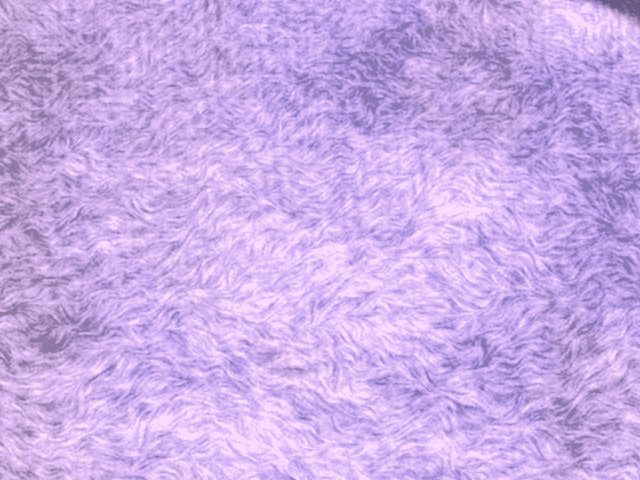
A Shadertoy shader for this texture:

```glsl
// Soft lilac plush fur with short ruffled strands and broad patches of light.
#define STRAND_FREQ 190.0
#define LOCK_FREQ 62.0
#define STRAND_GAIN 1.25
#define LOCK_GAIN 0.42
#define TUFT_GAIN 0.60
#define GRAIN_GAIN 0.34
#define STRAND_REACH 0.0115
#define BASE_LIGHT 0.51
#define STEPS 5

const vec3 SHADE = vec3(0.54, 0.46, 0.71);
const vec3 VIOLET = vec3(0.68, 0.58, 0.87);
const vec3 LILAC = vec3(0.80, 0.68, 0.95);
const vec3 PINK = vec3(0.88, 0.75, 0.975);
const vec3 SHEEN = vec3(0.98, 0.86, 1.0);
const vec3 WARM_GREY = vec3(1.04, 1.03, 0.92);

float hash(vec2 p) {
    return fract(sin(dot(p, vec2(127.1, 311.7))) * 43758.5453);
}

float noise(vec2 p) {
    vec2 i = floor(p), f = fract(p);
    f = f * f * (3.0 - 2.0 * f);
    vec2 e = vec2(0.0, 1.0);
    return mix(mix(hash(i), hash(i + e.yx), f.x),
               mix(hash(i + e.xy), hash(i + e.yy), f.x), f.y);
}

float fbm(vec2 p) {
    float sum = 0.0, amp = 0.5;
    for (int i = 0; i < 4; i++) {
        sum += amp * noise(p);
        p = mat2(1.6, 1.2, -1.2, 1.6) * p + 7.3;
        amp *= 0.5;
    }
    return sum / 0.9375;
}

// Direction in which the pile is brushed, ruffled at small scale
vec2 combing(vec2 p) {
    float angle = mix(0.35, -0.45, p.x / 1.33)
                + 1.2 * (noise(p * 4.0 + 4.0) - 0.5)
                + 1.5 * (noise(p * 14.0) - 0.5)
                + 1.8 * (noise(p * 36.0 + 9.0) - 0.5);
    return vec2(cos(angle), sin(angle));
}

float fibres(vec2 p) {
    return STRAND_GAIN * (noise(p * STRAND_FREQ) - 0.5)
         + LOCK_GAIN * (noise(p * LOCK_FREQ + 31.0) - 0.5);
}

// Average the fibres along the curved combing direction
float fur(vec2 p, float reach) {
    float sum = fibres(p);
    vec2 ahead = p, behind = p;
    for (int i = 0; i < STEPS; i++) {
        ahead += combing(ahead) * reach / float(STEPS);
        behind -= combing(behind) * reach / float(STEPS);
        sum += fibres(ahead) + fibres(behind);
    }
    return sum / float(2 * STEPS + 1);
}

float patchAt(vec2 p, vec2 centre, vec2 radius) {
    vec2 d = (p - centre) / radius;
    return exp(-dot(d, d));
}

// Broad light and shadow over the cloth
float lighting(vec2 p) {
    float light = BASE_LIGHT;
    light += 0.20 * patchAt(p, vec2(0.62, 0.38), vec2(0.50, 0.28));
    light += 0.28 * patchAt(p, vec2(0.97, 0.58), vec2(0.16, 0.08));
    light += 0.22 * patchAt(p, vec2(0.55, 0.02), vec2(0.55, 0.14));
    light += 0.36 * patchAt(p, vec2(1.24, 0.97), vec2(0.16, 0.09));
    light -= 0.25 * patchAt(p, vec2(0.85, 0.86), vec2(0.38, 0.17));
    light -= 0.27 * patchAt(p, vec2(1.24, 0.58), vec2(0.17, 0.20));
    light -= 0.30 * patchAt(p, vec2(0.09, 0.33), vec2(0.15, 0.10));
    light -= 0.24 * patchAt(p, vec2(0.03, 0.72), vec2(0.20, 0.32));
    light -= 0.13 * patchAt(p, vec2(1.14, 0.22), vec2(0.20, 0.16));
    return light;
}

// Even ramp from shadow to sheen
vec3 furColour(float t) {
    vec3 c = mix(SHADE, VIOLET, clamp(t / 0.25, 0.0, 1.0));
    c = mix(c, LILAC, clamp((t - 0.25) / 0.27, 0.0, 1.0));
    c = mix(c, PINK, clamp((t - 0.52) / 0.22, 0.0, 1.0));
    return mix(c, SHEEN, clamp((t - 0.74) / 0.30, 0.0, 1.0));
}

void mainImage(out vec4 fragColor, in vec2 fragCoord) {
    vec2 p = fragCoord / iResolution.y;
    vec2 warp = vec2(fbm(p * 6.0), fbm(p * 6.0 + 19.0)) - 0.5;
    float lower = smoothstep(0.85, 0.25, p.y);

    // Light patches, clumped tufts, strands and fine fluff
    float t = lighting(p + 0.18 * warp);
    t += TUFT_GAIN * (fbm((p + 0.08 * warp) * vec2(11.0, 16.0)) - 0.5);
    t += fur(p, STRAND_REACH * mix(0.6, 1.0, lower)) * mix(0.8, 1.15, lower);
    t += GRAIN_GAIN * (noise(p * 240.0 + 11.0) - 0.5);

    // Shadow beyond the cloth edge in the upper right corner
    float edge = dot(p - vec2(1.21, 1.0), normalize(vec2(0.45, 1.0))) + 0.05 * warp.x;
    float corner = smoothstep(-0.008, 0.022, edge);
    t -= 0.85 * corner;

    // Greyer shadows toward the left side and in scattered patches
    float grey = smoothstep(0.40, 0.02, p.x + 0.3 * warp.x);
    grey = max(grey, 0.6 * smoothstep(0.52, 0.70, fbm(p * 5.0 + 50.0)));
    grey *= 1.0 - 0.8 * smoothstep(0.35, 0.65, t);
    vec3 colour = furColour(t) * mix(vec3(1.0), WARM_GREY, grey);
    colour *= 1.0 - 0.25 * corner;
    fragColor = vec4(min(colour, 1.0), 1.0);
}
```
